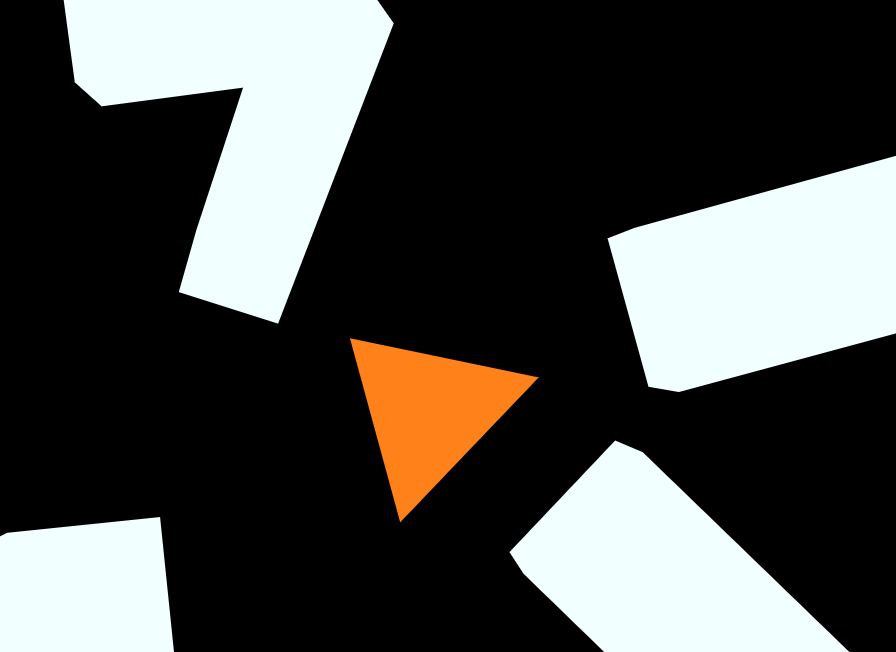
A WebGL 2 fragment shader for this background:

```glsl
#version 300 es
precision highp float;

uniform vec2 u_resolution;
out vec4 fragColor;

// Signed distance to a polygon; repeated corners are allowed
float polygon(vec2 p, vec2 corner[6]) {
    float nearest = 1e3, side = 1.0;
    for (int i = 0; i < 6; i++) {
        vec2 a = corner[i], b = corner[(i + 1) % 6];
        vec2 edge = b - a, rel = p - a;
        float t = clamp(dot(rel, edge) / max(dot(edge, edge), 1e-8), 0.0, 1.0);
        vec2 gap = rel - edge * t;
        nearest = min(nearest, dot(gap, gap));
        // Flip the sign at each edge crossed by a horizontal ray
        if ((a.y > p.y) != (b.y > p.y) && rel.x < edge.x * rel.y / edge.y) side = -side;
    }
    return side * sqrt(nearest);
}

float coverage(float dist) {
    return clamp(0.5 - dist * u_resolution.y, 0.0, 1.0);
}

void main() {
    vec2 p = gl_FragCoord.xy / u_resolution.y;

    // Bent slab at the upper left: bar, then stem
    float slabs = polygon(p, vec2[6](
        vec2(0.0957, 1.0143), vec2(0.1147, 0.8737), vec2(0.1559, 0.8369),
        vec2(0.3728, 0.8656), vec2(0.6039, 0.9642), vec2(0.5688, 1.0143)));
    slabs = min(slabs, polygon(p, vec2[6](
        vec2(0.3728, 0.8656), vec2(0.3011, 0.647), vec2(0.2742, 0.552),
        vec2(0.4265, 0.5036), vec2(0.6039, 0.9642), vec2(0.4, 1.0))));

    // Right slab
    slabs = min(slabs, polygon(p, vec2[6](
        vec2(0.9319, 0.6344), vec2(0.9731, 0.6505), vec2(1.4337, 0.7774),
        vec2(1.4337, 0.5047), vec2(1.0412, 0.3987), vec2(0.9946, 0.4068))));

    // Lower right slab
    slabs = min(slabs, polygon(p, vec2[6](
        vec2(0.9435, 0.3244), vec2(0.9857, 0.3065), vec2(1.3584, -0.0538),
        vec2(0.9821, -0.0538), vec2(0.8029, 0.1201), vec2(0.7814, 0.1532))));

    // Lower left slab
    vec2 outer = vec2(-0.0538);
    slabs = min(slabs, polygon(p, vec2[6](
        vec2(-0.0538, 0.1505), vec2(0.0108, 0.1828), vec2(0.2455, 0.207),
        vec2(0.2724, -0.0538), outer, outer)));

    // Central triangle
    vec2 tip = vec2(0.6138, 0.1989);
    float triangle = polygon(p, vec2[6](
        vec2(0.5367, 0.4812), vec2(0.8262, 0.4211), tip, tip, tip, tip));

    vec3 color = vec3(0.945, 1.0, 1.0) * coverage(slabs);
    color = mix(color, vec3(0.995, 0.505, 0.1), coverage(triangle));
    fragColor = vec4(color, 1.0);
}
```
